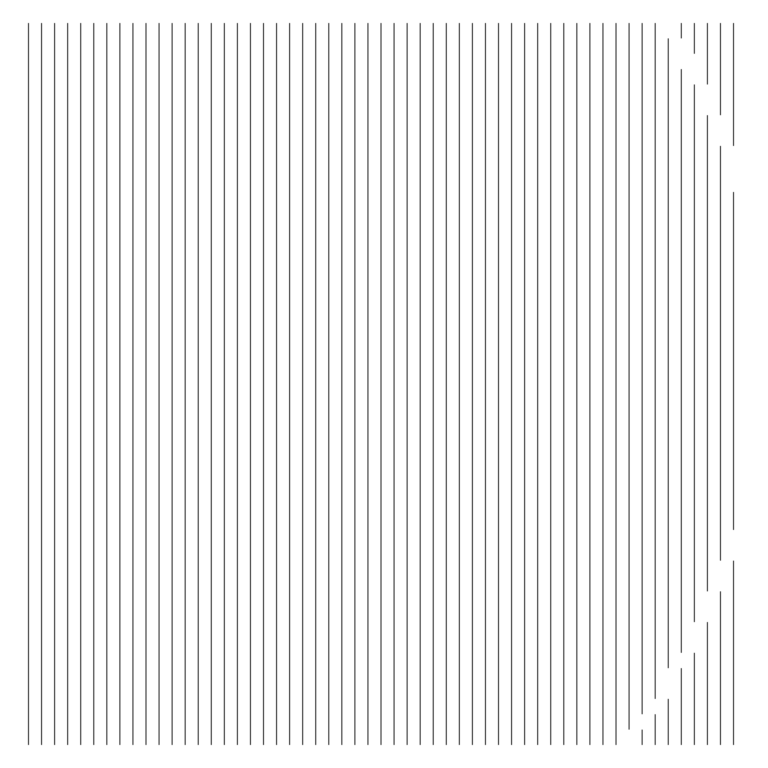
Write a Shadertoy shader that draws this pattern.

```glsl
// Evenly spaced thin vertical lines on white, each built from short equal segments.
// Segments whose midpoint lies close to one large circle are left out, so an arc
// of stepped gaps shows at the right. Edges use an analytic tent filter.

#define LINE_COUNT 55.0
#define LINE_FIRST 0.0371
#define LINE_PITCH 0.017
#define LINE_WIDTH 0.0013
#define SEGMENT_COUNT 47.0
#define SEGMENT_START 0.03
#define SEGMENT_LENGTH 0.02
#define ARC_CENTER vec2(0.1992, 0.5364)
#define ARC_RADIUS 0.795
#define ARC_HALF_BAND 0.0081
#define PAPER vec3(1.0)
#define INK vec3(0.12)

// Integral of a unit tent filter from minus infinity to x (x in pixels)
float tentIntegral(float x) {
    x = clamp(x, -1.0, 1.0);
    return 0.5 + x - 0.5 * x * abs(x);
}

// Filtered coverage of the interval [low, high] at position p
float spanCoverage(float p, float low, float high, float pixel) {
    return tentIntegral((p - low) / pixel) - tentIntegral((p - high) / pixel);
}

// 1 where a segment is drawn, 0 in the arc gaps and beyond the line ends
float segmentVisible(float lineX, float index) {
    if (index < 0.0 || index >= SEGMENT_COUNT) return 0.0;
    vec2 middle = vec2(lineX, SEGMENT_START + (index + 0.5) * SEGMENT_LENGTH);
    float arcDistance = abs(distance(middle, ARC_CENTER) - ARC_RADIUS);
    return step(ARC_HALF_BAND, arcDistance);
}

void mainImage(out vec4 fragColor, in vec2 fragCoord) {
    vec2 uv = fragCoord / iResolution.xy;
    vec2 pixel = 1.0 / iResolution.xy;

    // Nearest vertical line
    float lineIndex = clamp(floor((uv.x - LINE_FIRST) / LINE_PITCH + 0.5), 0.0, LINE_COUNT - 1.0);
    float lineX = LINE_FIRST + lineIndex * LINE_PITCH;
    float across = spanCoverage(uv.x, lineX - 0.5 * LINE_WIDTH, lineX + 0.5 * LINE_WIDTH, pixel.x);

    // Segment under the pixel and its neighbours
    float segmentIndex = floor((uv.y - SEGMENT_START) / SEGMENT_LENGTH);
    float along = 0.0;
    for (int i = -1; i <= 1; i++) {
        float index = segmentIndex + float(i);
        float low = SEGMENT_START + index * SEGMENT_LENGTH;
        along += segmentVisible(lineX, index) * spanCoverage(uv.y, low, low + SEGMENT_LENGTH, pixel.y);
    }

    fragColor = vec4(mix(PAPER, INK, across * along), 1.0);
}
```
